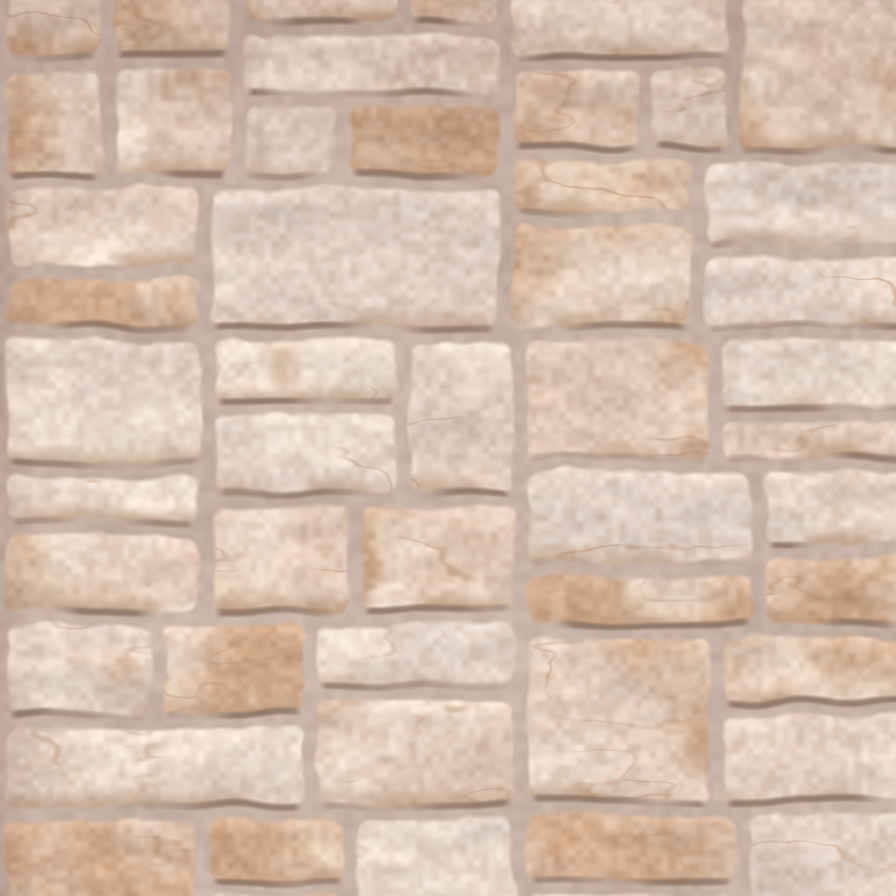
This texture is drawn by a three.js fragment shader. Its source:

```glsl
// Wall of irregular, pale sandstone blocks with recessed mortar joints.
varying vec2 vUv;

#define SEED 7.0          // layout of the blocks
#define MORTAR 0.0085     // half width of a joint
#define CORNER 0.012      // corner radius of a block
#define SOFT 0.0035       // edge softness
#define WOBBLE 0.009      // unevenness of the joints
#define GRAIN_FREQ 125.0  // grains across the canvas
#define GRAIN 0.15        // grain contrast
#define RELIEF 0.30       // strength of the cleft surface shading
#define SHADOW 0.72       // strength of the shadow under a block

const vec3 MORTAR_COLOR = vec3(0.775, 0.695, 0.645);
const vec3 PALE = vec3(0.870, 0.805, 0.755);
const vec3 BLUSH = vec3(0.875, 0.775, 0.700);
const vec3 CREAM = vec3(0.935, 0.875, 0.815);
const vec3 OCHRE = vec3(0.790, 0.635, 0.510);
const vec3 UMBER = vec3(0.510, 0.410, 0.345);

float hash(vec2 p) {
  vec3 q = fract(p.xyx * 0.1031);
  q += dot(q, q.yzx + 33.33);
  return fract((q.x + q.y) * q.z);
}

float noise(vec2 p) {
  vec2 i = floor(p), f = fract(p);
  f = f * f * (3.0 - 2.0 * f);
  return mix(mix(hash(i), hash(i + vec2(1.0, 0.0)), f.x),
             mix(hash(i + vec2(0.0, 1.0)), hash(i + 1.0), f.x), f.y);
}

float fbm(vec2 p) {
  float sum = 0.0, amp = 0.53;
  for (int i = 0; i < 4; i++) {
    sum += amp * noise(p);
    p = p * 2.03 + 17.3;
    amp *= 0.5;
  }
  return sum;
}

// Splits the wall again and again; returns the id of the block around p.
float findBlock(vec2 p, out vec2 lo, out vec2 hi) {
  lo = vec2(0.0, -0.05);
  hi = vec2(1.07, 1.04);
  float id = 1.0;
  for (int i = 0; i < 9; i++) {
    vec2 size = hi - lo;
    float h = hash(vec2(id, SEED));
    if (size.x * size.y < mix(0.021, 0.068, h * h)) break;
    float cut = mix(0.36, 0.64, hash(vec2(id, SEED + 11.0)));
    float aspect = mix(1.4, 2.5, hash(vec2(id, SEED + 23.0)));
    id *= 2.0;
    if (size.x > aspect * size.y || size.y < 0.125) {
      float x = lo.x + size.x * cut;
      if (p.x > x) { lo.x = x; id += 1.0; } else hi.x = x;
    } else {
      float y = lo.y + size.y * cut;
      if (p.y > y) { lo.y = y; id += 1.0; } else hi.y = y;
    }
  }
  return id;
}

float roundedBox(vec2 p, vec2 halfSize, float r) {
  vec2 d = abs(p) - halfSize + r;
  return length(max(d, 0.0)) + min(max(d.x, d.y), 0.0) - r;
}

// Mineral colour: a base tone with cream and ochre patches.
vec3 stoneColor(vec2 q, float id) {
  float warmth = hash(vec2(id, 3.0));
  vec3 color = mix(PALE, BLUSH, smoothstep(0.15, 0.75, warmth));
  color = mix(color, CREAM, 0.75 * smoothstep(0.42, 0.72, fbm(q * vec2(8.0, 12.0))));
  float stain = fbm(q * vec2(9.0, 8.0) + 51.0) + 0.55 * (warmth - 0.5);
  return mix(color, OCHRE, 0.85 * smoothstep(0.53, 0.86, stain));
}

void main() {
  vec2 p = vUv;
  p += WOBBLE * (vec2(noise(p * 19.0), noise(p * 19.0 + 40.0)) - 0.5);
  vec2 lo, hi;
  float id = findBlock(p, lo, hi);
  vec2 q = vUv + 9.0 * vec2(hash(vec2(id, 5.0)), hash(vec2(id, 6.0)));

  // Block outline with chipped edges
  float dist = roundedBox(p - 0.5 * (lo + hi), 0.5 * (hi - lo) - MORTAR, CORNER);
  dist += 0.005 * (noise(q * 55.0) - 0.5);
  float block = 1.0 - smoothstep(-SOFT, SOFT, dist);

  // Cleft surface lit from above, with a few thin bedding cracks
  vec2 s = q * vec2(9.0, 17.0);
  float slope = fbm(s - vec2(0.0, 0.12)) - fbm(s + vec2(0.0, 0.12));
  float bed = abs(fbm(q * vec2(6.0, 15.0) + 80.0) - 0.5);
  float crack = (1.0 - smoothstep(0.0, 0.025, bed)) * smoothstep(0.5, 0.75, noise(q * 11.0));
  vec3 stone = stoneColor(q, id);
  stone *= 1.0 + RELIEF * clamp(slope, -0.4, 0.3);
  stone = mix(stone, OCHRE * 0.93, 0.45 * crack);

  // Grain, tinted so that dark specks turn brown
  float grain = 0.65 * noise(q * GRAIN_FREQ) + 0.35 * noise(q * GRAIN_FREQ * 0.5) - 0.5;
  stone += GRAIN * grain * vec3(0.85, 1.0, 1.1);

  // Bright upper rim, worn brown lower rim
  float top = hi.y - MORTAR - p.y, base = p.y - lo.y - MORTAR;
  stone += 0.035 * (1.0 - smoothstep(0.004, 0.020, top));
  float wear = (1.0 - smoothstep(0.0, 0.024, base)) * smoothstep(0.25, 0.75, noise(q * 18.0));
  stone = mix(stone, OCHRE * 0.9, 0.55 * wear);

  vec3 mortar = MORTAR_COLOR + 0.06 * (noise(vUv * 90.0) - 0.5) + 0.05 * (noise(vUv * 7.0) - 0.5);
  vec3 color = mix(mortar, stone, block);

  // Broken shadow line beneath each block
  float side = min(p.x - lo.x, hi.x - p.x) - MORTAR;
  float line = 1.0 - smoothstep(0.001, 0.0065, abs(base + 0.001));
  line *= smoothstep(0.0, 0.012, side) * smoothstep(0.22, 0.72, noise(q * vec2(14.0, 3.0)));
  color = mix(color, UMBER, SHADOW * line);

  // Slight dimming towards the top and left
  color *= 1.0 - vec3(0.06, 0.075, 0.08) * max(smoothstep(0.75, 1.0, vUv.y), 1.0 - smoothstep(0.0, 0.05, vUv.x));
  gl_FragColor = vec4(clamp(color, 0.0, 1.0), 1.0);
}
```
